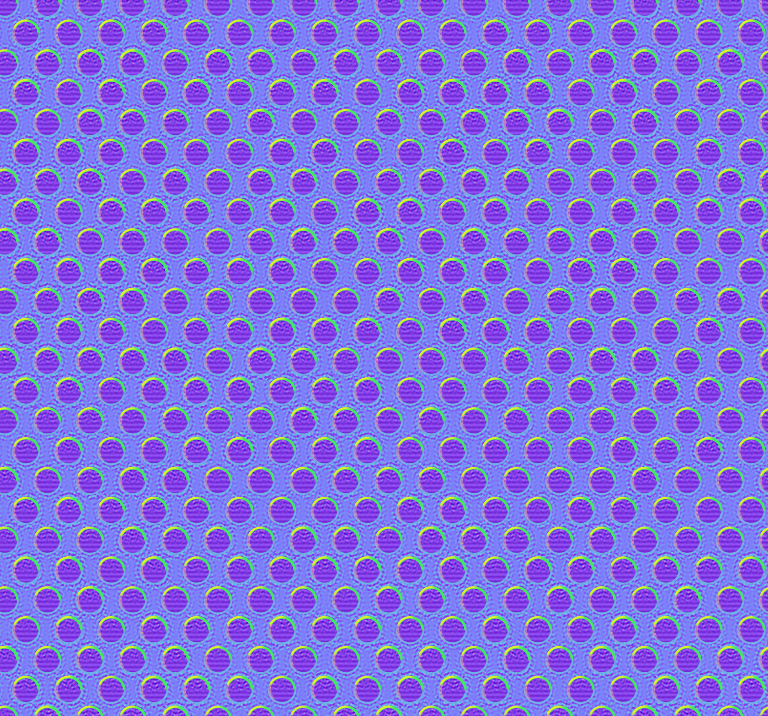
Reproduce this texture map procedurally as a WebGL 1 fragment shader.

```glsl
precision highp float;
uniform vec2 u_resolution;

const vec2 REPEATS = vec2(18.0, 12.0);   // each repeat holds two staggered rows
const float CELL_HEIGHT = 1.4;           // in units of the column pitch
const float HOLE_RADIUS = 0.3;
const float TAU = 6.2831853;

const vec3 FLAT = vec3(0.49, 0.50, 0.98);
const vec3 DOWN = vec3(0.51, 0.24, 0.90);
const vec3 UP = vec3(0.43, 0.73, 0.89);
const vec3 GREEN = vec3(0.26, 0.91, 0.37);
const vec3 PINK = vec3(0.87, 0.62, 0.65);
const vec3 YELLOW = vec3(0.87, 0.94, 0.16);

float hash(vec2 cell) {
  return fract(sin(dot(cell, vec2(12.99, 78.23))) * 4375.85);
}

// Offset from the closest hole of one lattice (xy) and its wrapped seed (z)
vec3 latticeHole(vec2 q, float salt) {
  vec2 cell = floor(q + 0.5);
  vec2 local = (q - cell) * vec2(1.0, CELL_HEIGHT);
  return vec3(local, hash(mod(cell, REPEATS) + salt));
}

// Closest hole of the two interleaved lattices
vec3 nearestHole(vec2 q) {
  vec3 a = latticeHole(q, 1.0);
  vec3 b = latticeHole(q - 0.5, 37.0);
  return dot(a.xy, a.xy) < dot(b.xy, b.xy) ? a : b;
}

// Soft band around a radius
float band(float d, float radius, float halfWidth, float soft) {
  return 1.0 - smoothstep(halfWidth - soft, halfWidth + soft, abs(d - radius));
}

// Broken short waves, different at every hole
float ripple(vec2 p, float seed) {
  float wave = sin(p.y * 60.0 + 2.0 * sin(p.x * 19.0 + seed * TAU));
  float breakup = sin(p.x * 34.0 + p.y * 15.0 + seed * 40.0);
  float slant = sin(p.x * 49.0 - p.y * 40.0 + seed * 23.0);
  return wave * (0.65 + 0.35 * breakup) + 0.55 * slant * breakup;
}

// Slope colour: negative leans down, positive leans up
vec3 slopeColor(float tilt) {
  return mix(FLAT, tilt < 0.0 ? DOWN : UP, min(abs(tilt), 1.0));
}

// Flat sheet with ringing that fades away from the hole
vec3 sheetColor(vec2 p, float d, vec2 dir, float seed) {
  float reach = 1.0 - smoothstep(0.38, 0.54, d);
  float strength = mix(0.65, 1.35, seed) * mix(0.45, 1.0, abs(dir.y));
  float rings = sin(d * 64.0 + seed * TAU);
  float amount = reach * strength;
  vec3 color = slopeColor(amount * (1.1 * ripple(p, seed) + 0.5 * rings));
  float sideways = sin(p.x * 58.0 + 2.0 * sin(p.y * 23.0 + seed * 9.0));
  return color + vec3(0.11, 0.0, -0.02) * sideways * amount;
}

// Sunken floor: fine lines below, flecked wear towards the top
vec3 floorColor(vec2 p, float seed) {
  float lines = sin(p.y * 57.0 + seed * 3.0);
  float wear = ripple(p * 1.1, seed + 0.37);
  float upper = smoothstep(-0.14, 0.12, p.y) * mix(0.6, 1.2, seed);
  vec3 color = DOWN + vec3(0.06, 0.08, 0.06) * lines * (1.0 - 0.5 * upper);
  color += vec3(0.08, 0.15, 0.05) * wear * upper;
  float sideways = sin(p.x * 50.0 + 2.0 * sin(p.y * 27.0 + seed * 17.0));
  color.r += 0.13 * sideways * (0.25 + 0.75 * upper);
  float flecks = smoothstep(0.7, 1.2, wear) * upper;
  return mix(color, mix(UP, PINK, 0.5 + 0.5 * sideways), 0.45 * flecks);
}

// Lit bevel: yellow and green crescent, pink left, pale lower lip
vec3 addRim(vec3 color, float d, vec2 dir, float seed, float soft) {
  float grain = ripple(dir * 0.3, seed + 0.61);
  float lower = 1.0 - smoothstep(-0.4, 0.3, dir.y);
  float lip = band(d, 0.312, mix(0.014, 0.024, lower), soft);
  vec3 lipColor = mix(UP, PINK, 0.45 * smoothstep(0.35, 0.9, -dir.x));
  float lipShade = mix(0.4, 0.92, lower) * (0.85 + 0.15 * grain);
  color = mix(color, lipColor, clamp(lipShade, 0.0, 1.0) * lip);

  float left = smoothstep(0.6, 0.95, -dir.x);
  float leftShade = clamp(0.6 + 0.3 * grain, 0.0, 1.0);
  color = mix(color, PINK, left * leftShade * band(d, 0.277, 0.02, soft));

  float top = smoothstep(0.0, 0.35, dir.y + 0.2 * dir.x);
  float thickness = mix(0.012, 0.031, top) * mix(0.88, 1.1, seed);
  float crescent = top * band(d, 0.296, thickness, soft);
  float green = smoothstep(-0.1, 0.45, dir.x);
  green = max(green, 0.85 * (1.0 - smoothstep(0.268, 0.292, d)));
  return mix(color, mix(YELLOW, GREEN, green), crescent);
}

void main() {
  vec2 uv = gl_FragCoord.xy / u_resolution;
  vec2 q = uv * REPEATS + vec2(-0.11, 0.058);
  float soft = max(0.45 * REPEATS.x / u_resolution.x, 0.008);

  vec3 hole = nearestHole(q);
  vec2 p = hole.xy;
  float seed = hole.z;
  float d = length(p);
  vec2 dir = p / max(d, 0.001);

  float inside = 1.0 - smoothstep(HOLE_RADIUS - soft, HOLE_RADIUS + soft, d);
  vec3 color = mix(sheetColor(p, d, dir, seed), floorColor(p, seed), inside);
  color = addRim(color, d, dir, seed, soft);
  gl_FragColor = vec4(clamp(color, 0.0, 1.0), 1.0);
}
```
